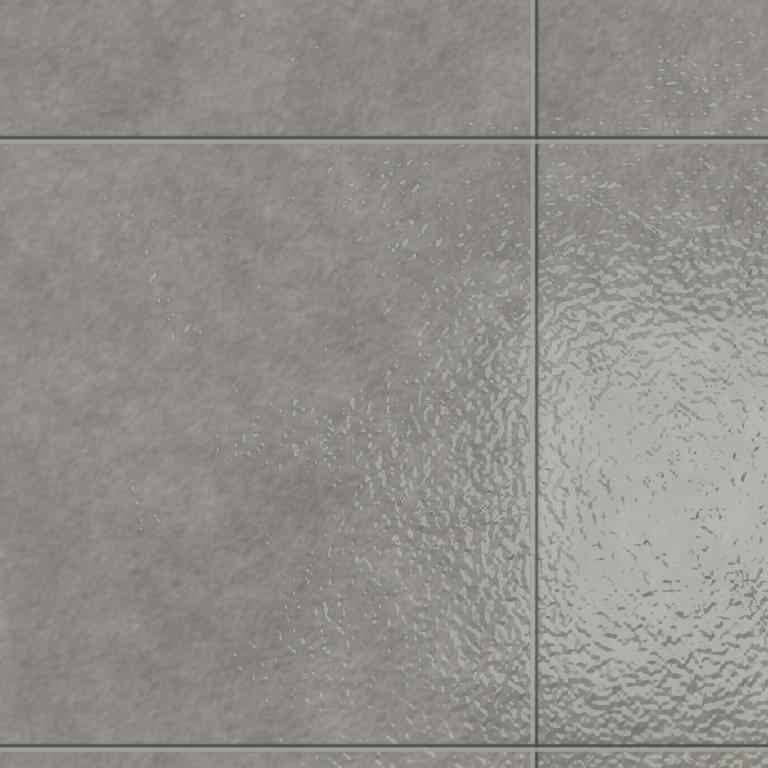
Reproduce this texture procedurally as a WebGL 2 fragment shader.

```glsl
#version 300 es
precision highp float;
// Large grey stone tiles with thin bevelled joints and a soft window reflection.
// A fine bumpy relief bends the reflection, so its rim breaks up into small
// glints while its middle stays almost evenly bright.
uniform vec2 u_resolution;
out vec4 fragColor;

float hash(vec2 p) {
  vec3 q = fract(vec3(p.xyx) * 0.1031);
  q += dot(q, q.yzx + 33.33);
  return fract((q.x + q.y) * q.z);
}

float noise(vec2 p) {
  vec2 i = floor(p), f = fract(p);
  f = f * f * f * (f * (f * 6.0 - 15.0) + 10.0);
  return mix(mix(hash(i), hash(i + vec2(1, 0)), f.x),
             mix(hash(i + vec2(0, 1)), hash(i + vec2(1, 1)), f.x), f.y);
}

// Layered noise, each octave turned to hide the lattice
float fbm(vec2 p) {
  float sum = 0.0, gain = 0.5;
  for (int i = 0; i < 5; i++) {
    sum += gain * noise(p);
    p = mat2(1.6, 1.2, -1.2, 1.6) * p + 17.3;
    gain *= 0.5;
  }
  return sum;
}

// Height of the glazed relief
float relief(vec2 p) {
  vec2 q = mat2(0.8, 0.6, -0.6, 0.8) * p;
  return 0.6 * noise(q * 118.0 + 40.0) + 0.4 * noise(p * 171.0 + 90.0);
}

vec2 reliefSlope(vec2 p) {
  vec2 e = vec2(0.002, 0.0);
  return vec2(relief(p + e.xy) - relief(p - e.xy),
              relief(p + e.yx) - relief(p - e.yx));
}

// Soft rounded box of reflected light
float windowLight(vec2 p) {
  vec2 d = abs(p - vec2(0.91, 0.35)) - vec2(0.22, 0.23);
  float dist = length(max(d, 0.0)) + min(max(d.x, d.y), 0.0);
  return 1.0 - smoothstep(-0.03, 0.10, dist);
}

// Joint profile: pale bevel on the negative side, dark groove on the positive
vec3 addJoint(vec3 color, float d, float glow) {
  float aa = 0.6 / u_resolution.y + 0.0006;
  float bevel = smoothstep(0.0028 + aa, 0.0028 - aa, abs(d + 0.0035));
  float groove = smoothstep(0.0019 + aa, 0.0019 - aa, abs(d - 0.0018));
  float shade = smoothstep(0.009, 0.003, abs(d));
  color *= 1.0 - 0.07 * shade;
  color = mix(color, vec3(0.635, 0.64, 0.615) + 0.04 * glow, 0.88 * bevel);
  return mix(color, vec3(0.30, 0.305, 0.285) + 0.06 * glow, 0.92 * groove);
}

void main() {
  vec2 p = gl_FragCoord.xy / u_resolution.y;

  // Tile grid: signed distance to the nearest joint on each axis
  float pitch = 0.7917;
  vec2 grid = (p - vec2(0.697, 0.0273)) / pitch;
  vec2 joint = (fract(grid + 0.5) - 0.5) * pitch;
  vec2 tile = floor(grid);

  // Stone: faint clouds, mottled stains and crisp grain
  vec2 s = p + tile * 7.31;
  float clouds = fbm(s * 5.0 + 20.0) - 0.48;
  float stains = fbm(s * 22.0 + 60.0) - 0.48;
  float mottle = fbm(s * 75.0 + 35.0) - 0.48;
  float grain = noise(s * 240.0 + 30.0) - 0.5;
  vec3 color = vec3(0.553, 0.542, 0.522);
  color += 0.065 * clouds + 0.08 * stains + 0.07 * mottle + 0.025 * grain;
  color.b -= 0.02 * (fbm(s * 3.0 + 50.0) - 0.48);

  // Bent reflection, rougher in some patches than in others
  vec2 slope = reliefSlope(p);
  float patches = fbm(s * 9.0 + 70.0);
  float rough = 0.35 + 0.95 * patches + 0.5 * smoothstep(0.55, 0.75, patches);
  vec2 lean = 0.03 * (vec2(hash(tile + 11.0), hash(tile + 23.0)) - 0.5);
  float broad = windowLight(p + lean);
  float glint = windowLight(p + lean + slope * rough * 1.0);
  vec2 away = p - vec2(0.91, 0.36);
  float halo = exp(-5.0 * dot(away, away));

  // Relief shading grows with the reflection around it
  color += dot(slope, vec2(-0.07, 0.10)) * (0.4 + halo);
  color += 0.012 * broad - 0.018 * halo * (1.0 - broad);
  vec3 shine = vec3(0.682, 0.687, 0.657) + 0.05 * clouds + 0.03 * stains;
  shine += 0.01 * broad + 0.03 * mottle;
  color = mix(color, shine, glint * mix(0.78, 0.94, broad));

  // Joints, the horizontal ones running over the vertical ones
  color = addJoint(color, joint.x, broad);
  color = addJoint(color, joint.y, broad);

  fragColor = vec4(clamp(color, 0.0, 1.0), 1.0);
}
```
